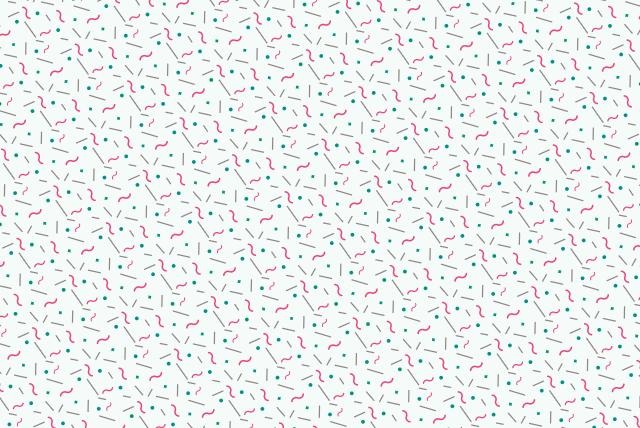
A Shadertoy shader for this pattern:

```glsl
// Confetti print: grey sticks, pink squiggles, green dots and squares on pale mint.
// One motif repeats on a tilted square lattice; every part is a distance function
// wrapped to its nearest lattice copy, and the ink is its antialiased coverage.

const float CANVAS_HEIGHT = 768.0;            // motif units per canvas height
const float PITCH = 115.1;                    // lattice spacing
const vec2 LATTICE_AXIS = vec2(0.818, -0.575);

const vec3 PAPER = vec3(0.957, 0.984, 0.974);
const vec3 GREY  = vec3(0.57, 0.52, 0.53);
const vec3 PINK  = vec3(0.92, 0.27, 0.49);
const vec3 GREEN = vec3(0.00, 0.57, 0.51);

const float STICK_RADIUS = 1.1;
const float DOT_RADIUS = 3.35;
const float SQUARE_HALF = 2.4;
const float ARC_SPAN = 1.83;                  // angle of each half squiggle
const float STROKE_RATIO = 0.185;             // squiggle stroke over its bend radius

// Stick: centre, half vector
const vec4 STICKS[10] = vec4[10](
    vec4(-49.0,   0.0,  9.5, -13.5), vec4(-18.0,  47.0, 10.5, -2.3),
    vec4(-79.0,  27.0,  9.0,   4.0), vec4(-17.0,  21.0,  3.2, -4.8),
    vec4(-23.0, -56.0, 13.5,  -4.0), vec4(-57.0, -34.0,  0.2, 10.0),
    vec4(-82.0,  49.0,  5.8,  -1.1), vec4(-32.0, -21.0,  6.0, -1.2),
    vec4(-60.0,  60.0,  6.5,  -7.5), vec4(-40.0,  56.0,  3.2,  5.8));

// Squiggle: centre, angle, bend radius
const vec4 SQUIGGLES[5] = vec4[5](
    vec4(-56.0, 30.0, -0.35, 7.3), vec4(  5.0,  24.0, -0.35, 7.3),
    vec4(-30.0, 85.0,  1.22, 7.6), vec4(-22.0,  -6.0,  1.16, 6.2),
    vec4(-20.0, -35.0, 1.77, 4.6));

const vec2 DOTS[4] = vec2[4](
    vec2(-73.0, 14.0), vec2(-36.0, 29.0), vec2(1.0, -1.0), vec2(-38.0, -39.0));

const vec2 SQUARES[2] = vec2[2](vec2(-63.0, 84.0), vec2(-79.0, -27.0));

// Rotates p into the frame whose x axis is the given unit vector
vec2 toFrame(vec2 p, vec2 axis) {
    return vec2(dot(p, axis), dot(p, vec2(-axis.y, axis.x)));
}

// Offset from the nearest lattice copy of a centre
vec2 wrapToLattice(vec2 p, vec2 axis, float pitch) {
    vec2 q = toFrame(p, axis);
    q -= pitch * floor(q / pitch + 0.5);
    return toFrame(q, vec2(axis.x, -axis.y));
}

float sdStick(vec2 p, vec2 halfVec, float radius) {
    float t = clamp(dot(p, halfVec) / dot(halfVec, halfVec), -1.0, 1.0);
    return length(p - t * halfVec) - radius;
}

float sdSquare(vec2 p, float halfSide) {
    vec2 d = abs(p) - halfSide;
    return length(max(d, 0.0)) + min(max(d.x, d.y), 0.0);
}

// Two equal arcs joined at the origin; point symmetry folds them into one
float sdSquiggle(vec2 p, float angle, float bend, float span, float stroke) {
    vec2 q = toFrame(p, vec2(cos(angle), sin(angle)));
    q = q.y < 0.0 ? -q : q;
    q.x += bend;
    float a = clamp(atan(q.y, q.x), 0.0, span);
    return length(q - bend * vec2(cos(a), sin(a))) - stroke;
}

float coverage(float dist, float pixel) {
    return clamp(0.5 - dist / pixel, 0.0, 1.0);
}

void mainImage(out vec4 fragColor, in vec2 fragCoord) {
    float pixel = CANVAS_HEIGHT / iResolution.y;
    vec2 p = (fragCoord - 0.5 * iResolution.xy) * pixel;

    float stick = PITCH, squiggle = PITCH, green = PITCH;

    for (int i = 0; i < 10; i++) {
        vec4 s = STICKS[i];
        vec2 q = wrapToLattice(p - s.xy, LATTICE_AXIS, PITCH);
        stick = min(stick, sdStick(q, s.zw, STICK_RADIUS));
    }
    for (int i = 0; i < 5; i++) {
        vec4 s = SQUIGGLES[i];
        vec2 q = wrapToLattice(p - s.xy, LATTICE_AXIS, PITCH);
        squiggle = min(squiggle, sdSquiggle(q, s.z, s.w, ARC_SPAN, s.w * STROKE_RATIO));
    }
    for (int i = 0; i < 4; i++) {
        vec2 q = wrapToLattice(p - DOTS[i], LATTICE_AXIS, PITCH);
        green = min(green, length(q) - DOT_RADIUS);
    }
    for (int i = 0; i < 2; i++) {
        vec2 q = wrapToLattice(p - SQUARES[i], LATTICE_AXIS, PITCH);
        green = min(green, sdSquare(toFrame(q, vec2(0.985, -0.17)), SQUARE_HALF));
    }

    // Lay the inks over the paper
    vec3 color = mix(PAPER, GREY, coverage(stick, pixel));
    color = mix(color, PINK, coverage(squiggle, pixel));
    color = mix(color, GREEN, coverage(green, pixel));
    fragColor = vec4(color, 1.0);
}
```
